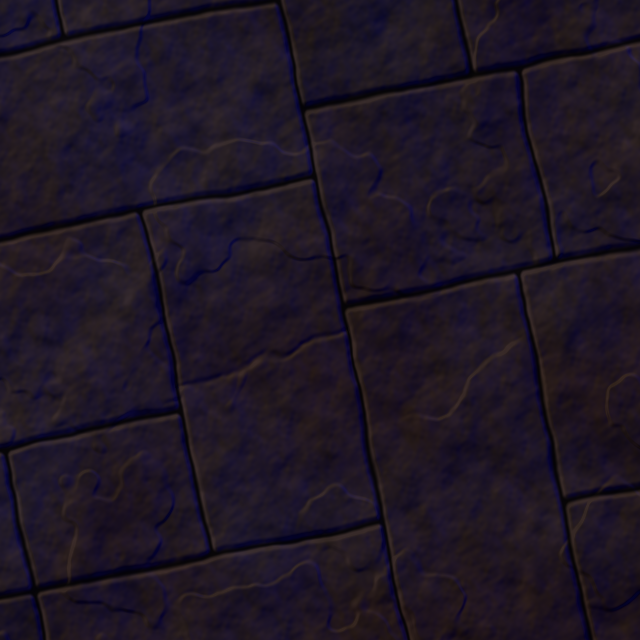
Reproduce this texture procedurally as a Shadertoy shader.

```glsl
// Dark, tilted stone paving: irregular slabs made by cutting a plane into
// courses, then each course into slabs. A noise height field with bevelled
// joints is lit by a warm light from the upper left and a blue one from the right.

#define TILT 0.197        // rotation of the paving, radians
#define SPINE 0.428       // long joint between the two halves
#define BEVEL 0.012       // rounded edge width of a slab
#define JOINT_DEPTH 0.011
#define RELIEF 0.058      // roughness of the stone
#define WANDER 0.017      // waviness of the joints
#define STONE_COOL vec3(0.122, 0.096, 0.160)
#define STONE_BROWN vec3(0.116, 0.074, 0.112)
#define WARM_LIGHT vec3(0.105, 0.085, 0.060)
#define BLUE_LIGHT vec3(0.004, 0.006, 0.105)

float hash(vec2 p) {
    vec3 q = fract(p.xyx * vec3(0.1031, 0.1030, 0.0973));
    q += dot(q, q.yzx + 33.33);
    return fract((q.x + q.y) * q.z);
}

float noise(vec2 p) {
    vec2 i = floor(p), f = fract(p);
    f = f * f * (3.0 - 2.0 * f);
    return mix(mix(hash(i), hash(i + vec2(1, 0)), f.x),
               mix(hash(i + vec2(0, 1)), hash(i + vec2(1, 1)), f.x), f.y);
}

float fbm(vec2 p, int octaves) {
    float sum = 0.0, amp = 0.5;
    for (int i = 0; i < octaves; i++) {
        sum += amp * noise(p);
        p = mat2(1.6, 1.2, -1.2, 1.6) * p + 17.3;
        amp *= 0.5;
    }
    return sum;
}

// Keep the part of the box (low corner, high corner) that holds p.
void cut(inout vec4 box, vec2 p, int axis, float at) {
    if (p[axis] < at) box[axis + 2] = min(box[axis + 2], at);
    else box[axis] = max(box[axis], at);
}

// Slab around p: a side of the spine, a course, then its splits.
vec4 slabAt(vec2 p) {
    bool left = p.x < SPINE;
    vec3 courses = left ? vec3(0.083, 0.366, 0.917) : vec3(0.260, 0.574, 9.0);
    vec4 splits = left ? vec4(0.085, -9.0, 0.155, -0.128) : vec4(0.701, 0.771, 0.710, 0.0);
    vec4 box = vec4(-9, -9, 9, 9);
    int course = 0;
    cut(box, p, 0, SPINE);
    for (int i = 0; i < 3; i++) {
        cut(box, p, 1, courses[i]);
        if (p.y > courses[i]) course = i + 1;
    }
    float split = splits[course];
    cut(box, p, 0, split);
    if (course == 2 && left && p.x < split) {
        cut(box, p, 1, 0.686);
        if (p.y > 0.686) cut(box, p, 0, -0.128);
    }
    if (course == 2 && !left && p.x > split) cut(box, p, 1, 0.944);
    return box;
}

// Canvas point to paving axes: x along the courses, y downwards.
vec2 toPaving(vec2 uv) {
    float c = cos(TILT), s = sin(TILT);
    vec2 p = mat2(c, s, -s, c) * vec2(uv.x, 1.0 - uv.y);
    vec2 bend = vec2(fbm(p * 9.0 + 3.7, 4), fbm(p * 9.0 + 41.2, 4));
    return p + WANDER * (bend - 0.47);
}

// Distance to the nearest joint, capped at the bevel width.
float jointDistance(vec2 p, vec4 box) {
    vec2 inset = min(p - box.xy, box.zw - p) * vec2(1.25, 1.0);
    return BEVEL - length(max(BEVEL - inset, 0.0));
}

float height(vec2 uv) {
    vec2 p = toPaving(uv);
    float h = JOINT_DEPTH * smoothstep(0.0, BEVEL, jointDistance(p, slabAt(p)));
    h += RELIEF * fbm(uv * 8.0, 5);
    // Shallow flakes with sharp rims
    float flake = fbm(uv * 6.0 + 60.0, 4);
    h += 0.006 * smoothstep(0.53, 0.56, flake);
    // Faint seam across the middle slab
    float ragged = 0.03 * (fbm(uv * 22.0, 3) - 0.44);
    float seam = (p.y - 0.637 + 0.14 * (p.x - 0.23) + ragged) / 0.006;
    h -= 0.006 * exp(-seam * seam) * step(0.155, p.x) * step(p.x, SPINE);
    // Stepped crack in the tall slab
    float crack = p.y - 0.775 + 0.085 * smoothstep(0.55, 0.66, p.x) + 1.5 * ragged;
    float span = smoothstep(0.48, 0.53, p.x) * smoothstep(0.71, 0.68, p.x);
    h += 0.007 * span * smoothstep(-0.005, 0.005, crack) * smoothstep(0.12, 0.0, crack);
    return h;
}

void mainImage(out vec4 fragColor, in vec2 fragCoord) {
    vec2 uv = fragCoord / iResolution.y;
    vec2 e = vec2(0.0025, 0.0);
    vec2 facing = -vec2(height(uv + e.xy) - height(uv - e.xy),
                        height(uv + e.yx) - height(uv - e.yx)) / (2.0 * e.x);
    vec2 p = toPaving(uv);
    vec4 slab = slabAt(p);

    // Stone tint: cooler towards the upper left, with mottling
    float cool = 0.5 + 0.45 * (uv.y - uv.x) + 1.6 * (fbm(uv * 5.0 + 9.0, 4) - 0.47);
    vec3 color = mix(STONE_BROWN, STONE_COOL, clamp(cool, 0.0, 1.0));
    color *= 0.92 + 0.16 * hash(floor(slab.xy * 97.0) + 50.0);
    color *= 0.75 + 0.5 * fbm(uv * 45.0, 3);

    // Coloured lights
    color += WARM_LIGHT * clamp(dot(facing, vec2(-0.60, 0.62)), -1.0, 0.9);
    color += BLUE_LIGHT * clamp(dot(facing, vec2(0.95, -0.10)), -0.4, 1.1);

    // Dark joint, its width varying along the way
    float gap = 0.0075 * (0.5 + fbm(uv * 7.0 + 23.0, 3));
    color *= mix(0.22, 1.0, smoothstep(0.0, gap, jointDistance(p, slab)));
    fragColor = vec4(max(color, vec3(0.012, 0.008, 0.025)), 1.0);
}
```
